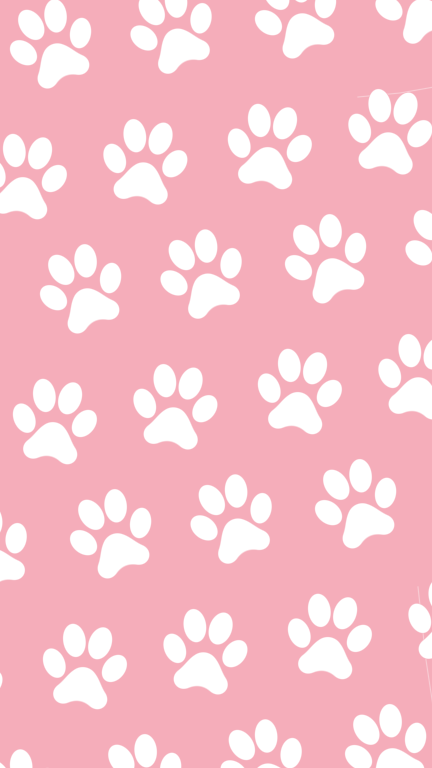
Give the GLSL for this pattern, as a Shadertoy shader.

```glsl
const float UNITS_WIDE = 432.0;      // layout units across the canvas width
const float TILE = 246.8;            // side of the square tile holding four paws
const float TILT = 0.122;            // lattice rotation in radians
const float COLUMN_GAP = 121.4;      // spacing of the two paws in a tile row
const vec2 LEFT_LEANING = vec2(43.5, 37.2);
const vec2 RIGHT_LEANING = vec2(5.6, 165.8);
const vec3 PINK = vec3(0.96, 0.68, 0.73);
const vec3 WHITE = vec3(1.0);

// Pad skeleton: heel top and its two lobes
const vec2 PAD_TOP = vec2(6.4, 27.5);
const vec2 PAD_INNER = vec2(-6.0, 46.7);
const vec2 PAD_OUTER = vec2(27.5, 36.9);
const float PAD_RADIUS = 9.8;
const float PAD_BLEND = 20.0;

// Toes: centre, half length, half width
const vec4 TOES[4] = vec4[4](
    vec4(-26.6, 18.0, 15.0, 10.8),
    vec4(-15.5, -8.7, 16.5, 11.3),
    vec4(9.7, -14.7, 16.7, 11.2),
    vec4(32.4, 5.4, 15.3, 10.5));
const vec4 TOE_ANGLES = vec4(0.79, 1.10, 1.60, 1.85);

const float SCRATCH_WIDTH = 0.5;
const float SCRATCH_OPACITY = 0.4;

mat2 rotation(float angle) {
    float c = cos(angle), s = sin(angle);
    return mat2(c, s, -s, c);
}

float segmentDistance(vec2 p, vec2 a, vec2 b) {
    vec2 ab = b - a;
    return length(p - a - ab * clamp(dot(p - a, ab) / dot(ab, ab), 0.0, 1.0));
}

float ellipseDistance(vec2 p, vec2 radii) {
    float k = length(p / radii);
    return k * (k - 1.0) / max(length(p / (radii * radii)), 1e-4);
}

float smoothMin(float a, float b, float k) {
    float h = max(k - abs(a - b), 0.0);
    return min(a, b) - h * h / (4.0 * k);
}

float pawDistance(vec2 p) {
    float inner = segmentDistance(p, PAD_TOP, PAD_INNER);
    float outer = segmentDistance(p, PAD_TOP, PAD_OUTER);
    float d = smoothMin(inner, outer, PAD_BLEND) - PAD_RADIUS;
    for (int i = 0; i < 4; i++) {
        vec2 q = rotation(-TOE_ANGLES[i]) * (p - TOES[i].xy);
        d = min(d, ellipseDistance(q, TOES[i].zw));
    }
    return d;
}

// Two staggered rows per tile, the second one mirrored
float patternDistance(vec2 p) {
    float d = TILE;
    for (int i = 0; i < 4; i++) {
        bool mirrored = i > 1;
        vec2 centre = mirrored ? RIGHT_LEANING : LEFT_LEANING;
        centre.x += COLUMN_GAP * float(i % 2);
        vec2 q = p - centre;
        q -= TILE * round(q / TILE);
        if (mirrored) q.x = -q.x;
        d = min(d, pawDistance(q));
    }
    return d;
}

// Faint bent hairlines near the right edge
float scratchDistance(vec2 p) {
    float upper = min(segmentDistance(p, vec2(358.0, 97.0), vec2(400.0, 93.0)),
                      segmentDistance(p, vec2(400.0, 93.0), vec2(434.0, 87.0)));
    float lower = min(segmentDistance(p, vec2(418.0, 587.0), vec2(426.0, 660.0)),
                      segmentDistance(p, vec2(426.0, 660.0), vec2(433.0, 706.0)));
    return min(upper, lower) - SCRATCH_WIDTH;
}

float coverage(float d, float pixel) {
    return 1.0 - smoothstep(-0.8 * pixel, 0.8 * pixel, d);
}

void mainImage(out vec4 fragColor, in vec2 fragCoord) {
    // Layout space: origin at the top left, y pointing down
    float pixel = UNITS_WIDE / iResolution.x;
    vec2 p = vec2(fragCoord.x, iResolution.y - fragCoord.y) * pixel;

    float paws = coverage(patternDistance(rotation(TILT) * p), pixel);
    float scratches = SCRATCH_OPACITY * coverage(scratchDistance(p), pixel);
    fragColor = vec4(mix(PINK, WHITE, max(paws, scratches)), 1.0);
}
```
